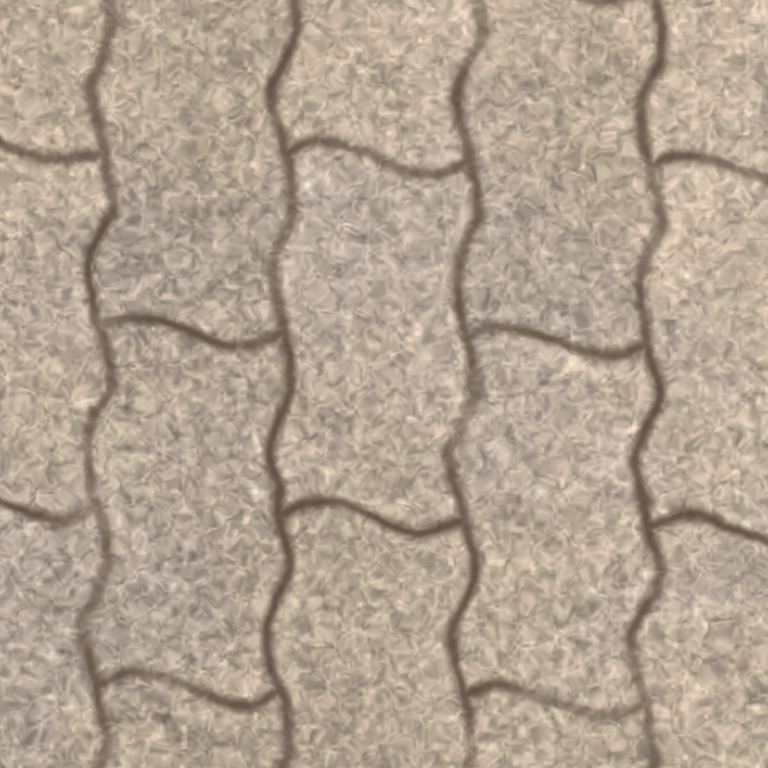
Give the GLSL for this texture, as a three.js fragment shader.

```glsl
// Weathered interlocking concrete pavers with zigzag sides and staggered wavy joints.
varying vec2 vUv;

float hash(vec2 p) {
  return fract(sin(dot(p, vec2(127.1, 311.7))) * 43758.5453);
}

float noise(vec2 p) {
  vec2 i = floor(p);
  vec2 f = fract(p);
  f = f * f * (3.0 - 2.0 * f);
  return mix(mix(hash(i), hash(i + vec2(1.0, 0.0)), f.x),
             mix(hash(i + vec2(0.0, 1.0)), hash(i + vec2(1.0, 1.0)), f.x), f.y);
}

float fbm(vec2 p) {
  float sum = 0.0;
  float weight = 0.5;
  for (int i = 0; i < 4; i++) {
    sum += weight * noise(p);
    p = mat2(1.6, 1.2, -1.2, 1.6) * p + 7.3;
    weight *= 0.5;
  }
  return sum / 0.9375;
}

// Sawtooth-like side profile: short rise, longer fall
float zigzag(float t) {
  t = fract(t);
  float tooth = min(t / 0.35, (1.0 - t) / 0.65);
  return mix(tooth, smoothstep(0.0, 1.0, tooth), 0.6) - 0.5;
}

void main() {
  vec2 pitch = vec2(0.2385, 0.466);
  vec2 wobble = vec2(fbm(vUv * 22.0), fbm(vUv * 22.0 + 40.0)) - 0.5;
  vec2 p = vUv + wobble * 0.016;

  // The rows slope gently down to the right, the columns lean slightly
  float along = p.y + 0.033 * p.x;
  float side = 0.128 + 0.012 * (p.y - 0.5) + 0.031 * zigzag((along - 0.659) / 0.233);
  float u = (p.x - side) / pitch.x;
  float column = floor(u);
  float across = fract(u);

  // Every other column is shifted by half a paver
  float wave = 0.017 * sin(6.2832 * across);
  float v = (along - 0.577 - wave) / pitch.y - 0.5 * mod(column, 2.0);
  vec2 paver = vec2(column, floor(v));
  float sideGap = min(across, 1.0 - across) * pitch.x * 0.95;
  float endGap = (0.5 - abs(fract(v) - 0.5)) * pitch.y;
  float gap = min(sideGap, endGap);

  // Broad stains, paver tint and light falling off to the lower left
  float stain = fbm(vUv * 7.0 + paver * 3.7);
  float tone = 0.715 + 0.045 * (hash(paver + 3.0) - 0.5);
  tone += 0.11 * (stain - 0.5) + 0.045 * (vUv.x + vUv.y - 1.0);

  // Coarse grit with fine curled flecks
  vec2 curl = vUv + 0.012 * vec2(noise(vUv * 60.0), noise(vUv * 60.0 + 19.0));
  float grit = noise(curl * 85.0) + noise(curl * 165.0 + 31.0) - 1.0;
  float fleck = 1.0 - abs(2.0 * noise(curl * 110.0 + 63.0) - 1.0);
  tone += 0.17 * grit + 0.09 * (fleck - 0.6);
  tone += 0.10 * smoothstep(0.78, 0.95, noise(vUv * 75.0 + 11.0));
  tone -= 0.07 * smoothstep(0.75, 0.95, noise(vUv * 48.0 + 87.0));

  // Worn rim: slightly pale, then shaded towards the joint
  tone += 0.025 * smoothstep(0.010, 0.018, gap) * (1.0 - smoothstep(0.018, 0.040, gap));
  tone -= 0.05 * (1.0 - smoothstep(0.004, 0.018, gap));

  float gray = smoothstep(0.45, 0.75, fbm(vUv * 4.5 + 15.0));
  vec3 warm = vec3(1.0, 0.915, 0.815);
  vec3 cool = vec3(0.975, 0.90, 0.83);
  vec3 color = tone * mix(warm, cool, gray);

  // Sandy joints of uneven depth with a dark core
  float depth = smoothstep(0.25, 0.70, fbm(vUv * 9.0 + 52.0));
  float joint = 1.0 - smoothstep(0.003, 0.011 + 0.003 * depth, gap);
  float core = 1.0 - smoothstep(0.001, 0.007, gap);
  vec3 sand = vec3(0.49, 0.43, 0.37) + 0.07 * grit;
  color = mix(color, sand, joint * mix(0.60, 0.95, depth));
  color = mix(color, vec3(0.34, 0.28, 0.23), core * depth * 0.65);

  gl_FragColor = vec4(clamp(color, 0.0, 1.0), 1.0);
}
```
